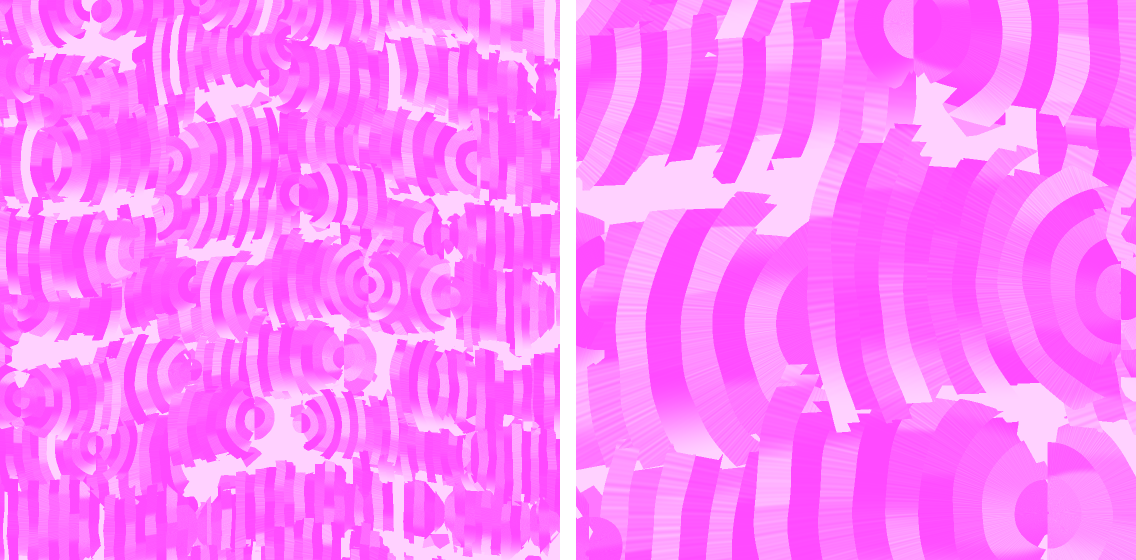
Left, the full canvas; right, a detail of the centre.
This pattern is drawn by a three.js fragment shader. Its source:

```glsl
varying vec2 vUv;

const vec2 PATCH_SIZE = vec2(0.167, 0.133);   // spacing of the arc fans
const float PATCH_JITTER = 0.5;
const vec2 HALF_WIDTH = vec2(0.09, 0.13);     // range across the arcs
const vec2 HALF_LENGTH = vec2(0.057, 0.085);  // range along the arcs
const vec2 STRIPE_WIDTH = vec2(0.014, 0.020);
const vec2 CENTRE_OFFSET = vec2(0.05, 0.16);  // distance of the arc centre
const float BEND_ROUND = 0.9;
const float BEND_STRAIGHT = 0.2;
const float BLOCK_LENGTH = 0.042;
const float SHARD_SIZE = 0.026;
const float STREAK_FREQ = 75.0;
const float STREAK_AMOUNT = 0.22;
const float WOBBLE = 0.004;
const float PALE_STRIPES = 0.05;
const float TONE_GAMMA = 1.9;
const vec3 DEEP = vec3(1.0, 0.29, 1.0);
const vec3 LIGHT = vec3(1.0, 0.72, 1.0);
const vec3 PALE = vec3(1.0, 0.82, 1.0);

float hash(vec2 p) {
  vec3 q = fract(p.xyx * vec3(0.1031, 0.1030, 0.0973));
  q += dot(q, q.yzx + 33.33);
  return fract((q.x + q.y) * q.z);
}

vec2 hash2(vec2 p) {
  return vec2(hash(p + 11.3), hash(p + 57.7));
}

float cornerSlope(vec2 cell, vec2 f) {
  float a = 6.2832 * hash(cell + 91.0);
  return dot(vec2(cos(a), sin(a)), f);
}

float gradientNoise(vec2 p) {
  vec2 i = floor(p), f = fract(p);
  vec2 u = f * f * (3.0 - 2.0 * f);
  vec2 e = vec2(1.0, 0.0);
  return mix(mix(cornerSlope(i, f), cornerSlope(i + e, f - e), u.x),
             mix(cornerSlope(i + e.yx, f - e.yx), cornerSlope(i + 1.0, f - 1.0), u.x), u.y);
}

// Random value of the nearest angular shard
float shardValue(vec2 p) {
  vec2 g = p / SHARD_SIZE, base = floor(g);
  float nearest = 9.0, value = 0.0;
  for (int y = -1; y <= 1; y++) {
    for (int x = -1; x <= 1; x++) {
      vec2 id = base + vec2(float(x), float(y));
      vec2 d = id + hash2(id) - g;
      if (dot(d, d) < nearest) {
        nearest = dot(d, d);
        value = hash(id + 23.0);
      }
    }
  }
  return value;
}

vec3 toneColour(float h) {
  return mix(DEEP, LIGHT, pow(clamp(h, 0.0, 1.0), TONE_GAMMA));
}

float blockTone(float base, float key, float i) {
  return mix(base, hash(vec2(key, i + 40.0)), 0.45);
}

// Stripe tone in soft or sharp blocks, with fine radial streaks
vec3 stripeColour(float k, float key, float arc, float angle) {
  float base = 0.6 * hash(vec2(key, 3.0)) + 0.4 * mod(k, 2.0);
  float b = arc / BLOCK_LENGTH + 7.0 * hash(vec2(key, 5.0)) + 20.0;
  float i = floor(b);
  float ramp = smoothstep(0.3 + 0.68 * hash(vec2(key, i)), 1.0, fract(b));
  float h = mix(blockTone(base, key, i), blockTone(base, key, i + 1.0), ramp);
  h = smoothstep(0.02, 0.98, h);
  h += STREAK_AMOUNT * gradientNoise(vec2(angle * STREAK_FREQ, key));
  float fade = smoothstep(0.02, 0.08, -arc) * step(0.75, hash(vec2(key, 8.0)));
  vec3 colour = mix(toneColour(h), PALE, fade);
  return hash(vec2(key, 9.0)) < PALE_STRIPES ? PALE : colour;
}

vec3 pattern(vec2 p) {
  float shard = shardValue(p);
  vec3 colour = shard > 0.86 ? toneColour(fract(shard * 37.0)) : PALE;
  float wobble = WOBBLE * gradientNoise(p * 28.0);
  p.y += 0.025 * sin(p.x * 7.0 + 1.0);
  vec2 cell = floor(p / PATCH_SIZE);
  float top = -1.0;

  // The covering fan of highest rank wins
  for (int y = -1; y <= 1; y++) {
    for (int x = -1; x <= 1; x++) {
      vec2 id = cell + vec2(float(x), float(y));
      float rank = hash(id + 71.0);
      vec2 mid = (id + 0.5 + PATCH_JITTER * (hash2(id) - 0.5)) * PATCH_SIZE;
      vec2 size = hash2(id + 31.0), form = hash2(id + 43.0);
      float side = form.x < 0.58 ? 1.0 : -1.0;
      float offset = side * mix(CENTRE_OFFSET.x, CENTRE_OFFSET.y, form.y);
      float straight = max(smoothstep(0.75, 0.95, mid.x), 1.0 - smoothstep(0.08, 0.25, mid.y));
      float bend = mix(BEND_ROUND, BEND_STRAIGHT, straight);

      // Polar coordinates about the arc centre
      vec2 d = p - mid - vec2(offset, 0.0);
      float r = length(vec2(d.x, d.y * bend));
      float angle = atan(d.y * bend, abs(d.x) + 0.0001) / bend;
      float arc = angle * r;
      float width = mix(STRIPE_WIDTH.x, STRIPE_WIDTH.y, hash(id + 13.0));
      float k = floor(((d.x < 0.0 ? -r : r) + wobble) / width);
      float key = k + floor(rank * 800.0) + 50.0;

      // Ragged ends differ by stripe and shard
      float reach = min(mix(HALF_LENGTH.x, HALF_LENGTH.y, size.y), r * 1.1 + 0.02);
      reach += 0.026 * (hash(vec2(key, 2.0)) - 0.5) + 0.016 * (shard - 0.5);
      float across = abs((k + 0.5) * width + offset);
      bool inside = abs(arc) < reach && across < mix(HALF_WIDTH.x, HALF_WIDTH.y, size.x);
      if (inside && rank > top) {
        top = rank;
        colour = stripeColour(k, key, arc, angle);
      }
    }
  }
  return colour;
}

void main() {
  // Four samples smooth every edge
  vec2 dx = dFdx(vUv) * 0.25, dy = dFdy(vUv) * 0.25;
  vec3 sum = pattern(vUv + dx + dy) + pattern(vUv + dx - dy)
           + pattern(vUv - dx + dy) + pattern(vUv - dx - dy);
  gl_FragColor = vec4(sum * 0.25, 1.0);
}
```
